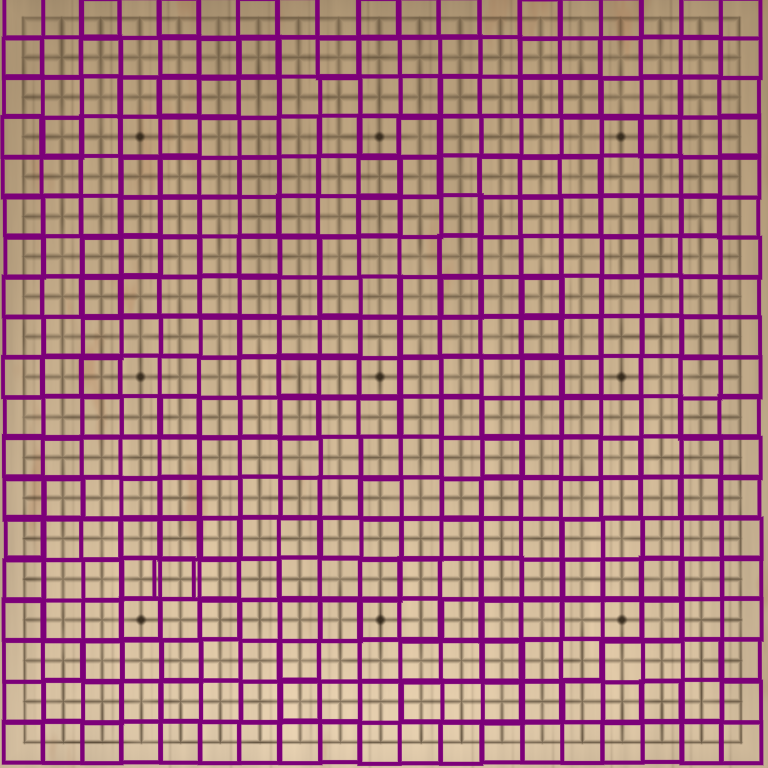
A Shadertoy shader for this pattern:

```glsl
const float CELLS = 19.0;
const float PI = 3.14159;
const vec3 PURPLE = vec3(0.485, 0.0, 0.475);
const vec3 INK = vec3(0.20, 0.15, 0.09);

float hash(vec2 p) {
    return fract(sin(dot(p, vec2(127.1, 311.7))) * 43758.5453);
}

float noise(vec2 p) {
    vec2 cell = floor(p);
    vec2 f = fract(p);
    f = f * f * (3.0 - 2.0 * f);
    float low = mix(hash(cell), hash(cell + vec2(1, 0)), f.x);
    float high = mix(hash(cell + vec2(0, 1)), hash(cell + vec2(1, 1)), f.x);
    return mix(low, high, f.y);
}

float fbm(vec2 p) {
    float sum = 0.0;
    float gain = 0.5;
    for (int i = 0; i < 4; i++) {
        sum += gain * noise(p);
        p = p * 2.03 + 11.7;
        gain *= 0.5;
    }
    return sum;
}

float stroke(float d, float halfWidth, float blur) {
    return 1.0 - smoothstep(halfWidth - blur, halfWidth + blur, d);
}

// Canvas to cell units, with slight lens bowing and tilt
vec2 boardCoords(vec2 uv) {
    vec2 v = vec2(uv.x - mix(0.0068, 0.0045, uv.y), uv.y - 0.0065) / vec2(0.984, 0.996);
    v.x += 0.0029 * sin(PI * v.x) + 0.0026 * sin(2.0 * PI * v.x);
    v.y -= 0.019 * v.y * (1.0 - v.y);
    return v * CELLS;
}

// Pale timber, lit from below, with upright grain
vec3 wood(vec2 uv) {
    vec3 color = mix(vec3(0.85, 0.76, 0.63), vec3(0.73, 0.63, 0.49), smoothstep(0.05, 1.0, uv.y));
    float grain = fbm(uv * vec2(75.0, 4.0)) - 0.47;
    float cloud = fbm(uv * vec2(7.0, 4.0) + 5.0) - 0.47;
    float stain = smoothstep(0.62, 0.82, fbm(uv * vec2(24.0, 6.0) + 31.0));
    color *= 1.0 + 0.10 * grain + 0.08 * cloud;
    color = mix(color, vec3(0.72, 0.51, 0.36), 0.4 * stain);
    vec2 glow = (uv - vec2(0.38, 0.0)) * vec2(2.5, 7.0);
    color += 0.09 * exp(-dot(glow, glow));
    vec2 edge = abs(uv - 0.5) * 2.0;
    return color * (1.0 - 0.10 * pow(max(edge.x, edge.y), 8.0));
}

// Ruled lines through the cell centres, softer toward the top
float ruledInk(vec2 g, float height, float pixel) {
    vec2 fromCentre = abs(fract(g) - 0.5);
    vec2 overrun = abs(g - 0.5 * CELLS) - 0.5 * (CELLS - 1.0);
    float blur = mix(0.055, 0.11, height) + 0.4 * pixel;
    vec2 inside = 1.0 - smoothstep(vec2(0.0), vec2(0.07), overrun);
    float upright = stroke(fromCentre.x, 0.025, blur) * inside.x * inside.y;
    float level = stroke(fromCentre.y, 0.025, blur) * inside.x * inside.y;
    upright *= 0.65 + 0.5 * noise(g * vec2(1.0, 1.7));
    level *= 0.65 + 0.5 * noise(g * vec2(1.7, 1.0) + 40.0);
    return max(upright, level) * mix(0.85, 0.72, height);
}

// Faint broken streaks beside the ruled lines
float grainStreak(vec2 g) {
    float column = floor(g.x);
    float centre = 0.5 + 0.27 * sign(hash(vec2(column, 8.0)) - 0.5);
    float d = abs(fract(g.x) - centre);
    return stroke(d, 0.02, 0.06) * noise(vec2(column * 3.0, g.y * 0.8));
}

// Nine marker dots, six cells apart
float markerDots(vec2 g, float radius, float blur) {
    vec2 nearest = clamp(round((g - 9.5) / 6.0), -1.0, 1.0) * 6.0 + 9.5;
    return stroke(length(g - nearest), radius, blur);
}

// Distance to the outlines of separately jittered squares
float boxOutlines(vec2 g, float jitter) {
    float nearest = 10.0;
    for (int j = -1; j <= 1; j++) {
        for (int i = -1; i <= 1; i++) {
            vec2 id = floor(g) + vec2(i, j);
            if (any(lessThan(id, vec2(0.0))) || any(greaterThan(id, vec2(CELLS - 1.0)))) continue;
            vec2 shift = (vec2(hash(id), hash(id + 57.0)) - 0.5) * jitter;
            if (id == vec2(4.0)) shift.x = -0.16; // one square slipped left
            vec2 q = abs(g - id - 0.5 - shift) - 0.5;
            nearest = min(nearest, abs(max(q.x, q.y)));
        }
    }
    return nearest;
}

void mainImage(out vec4 fragColor, in vec2 fragCoord) {
    vec2 uv = fragCoord / iResolution.xy;
    vec2 g = boardCoords(uv);
    float pixel = CELLS / min(iResolution.x, iResolution.y);

    vec3 color = wood(uv);
    color = mix(color, INK, 0.22 * grainStreak(g));
    color = mix(color, INK, ruledInk(g, uv.y, pixel));
    color = mix(color, INK * 0.8, 0.85 * markerDots(g, 0.10, 0.05 + 0.5 * pixel));
    color = mix(color, PURPLE, stroke(boxOutlines(g, 0.075), 0.05, 0.75 * pixel));
    fragColor = vec4(color, 1.0);
}
```
